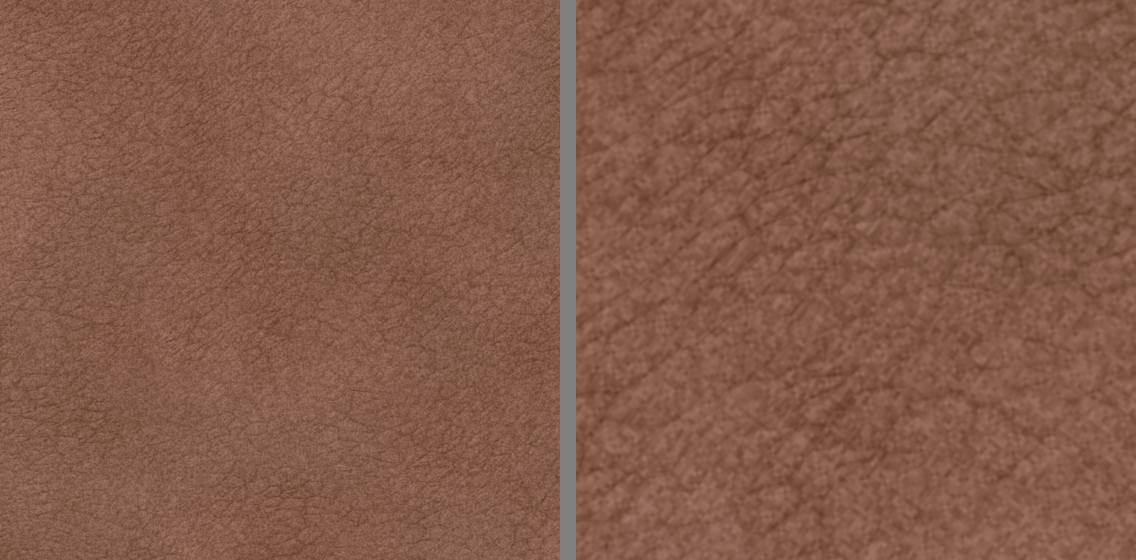
Left, the full canvas; right, a detail of the centre.
This texture is drawn by a Shadertoy shader. Its source:

```glsl
vec2 hash2(vec2 p) {
    vec3 q = fract(p.xyx * vec3(0.1031, 0.1030, 0.0973));
    q += dot(q, q.yzx + 33.33);
    return fract((q.xx + q.yz) * q.zy);
}

float noise(vec2 p) {
    vec2 i = floor(p), f = fract(p);
    f = f * f * (3.0 - 2.0 * f);
    float low = mix(hash2(i).x, hash2(i + vec2(1, 0)).x, f.x);
    float high = mix(hash2(i + vec2(0, 1)).x, hash2(i + vec2(1, 1)).x, f.x);
    return mix(low, high, f.y);
}

// Distance to the nearest Voronoi border, in cell units
float cellEdge(vec2 p) {
    vec2 cell = floor(p), f = fract(p), nearest = vec2(0), nearestId = vec2(0);
    float best = 9.0;
    for (int y = -1; y <= 1; y++)
    for (int x = -1; x <= 1; x++) {
        vec2 id = vec2(x, y);
        vec2 r = id + 0.05 + 0.9 * hash2(cell + id) - f;
        if (dot(r, r) < best) {
            best = dot(r, r);
            nearest = r;
            nearestId = id;
        }
    }
    float edge = 9.0;
    for (int y = -2; y <= 2; y++)
    for (int x = -2; x <= 2; x++) {
        vec2 id = nearestId + vec2(x, y);
        vec2 r = id + 0.05 + 0.9 * hash2(cell + id) - f;
        vec2 across = r - nearest;
        if (dot(across, across) > 0.0001)
            edge = min(edge, dot(0.5 * (r + nearest), normalize(across)));
    }
    return edge;
}

// Bend the hide so that pebbles climb to the right, flatter near the bottom
vec2 flow(vec2 p) {
    vec2 bend = vec2(noise(p * 5.0 + 11.0), noise(p * 4.0 + 47.0)) - 0.5;
    vec2 wobble = vec2(noise(p * 40.0 + 5.0), noise(p * 40.0 + 71.0)) - 0.5;
    p.y -= p.x * (0.16 + 0.28 * p.y);
    return p + 0.06 * bend + 0.005 * wobble;
}

// Turn the cell lattice so that its borders cross as slanted diamonds
vec2 lattice(vec2 p, vec2 scale) {
    return mat2(0.766, 0.643, -0.643, 0.766) * (p * scale);
}

// x: height of the pebbled surface, y: darkness of its creases
vec2 leather(vec2 p) {
    vec2 q = flow(p);
    float large = cellEdge(lattice(q, vec2(27, 52)) + 67.0);
    float small = cellEdge(lattice(q, vec2(50, 88)) + 131.0);
    float depth = 0.4 + 0.9 * noise(p * 17.0 + 3.0);
    float wrinkle = 0.15 + 0.6 * noise(p * 13.0 + 59.0);
    float height = -depth * exp(-4.5 * large) - wrinkle * exp(-5.0 * small);
    float crease = depth * exp(-12.0 * large) + 0.4 * wrinkle * exp(-12.0 * small);
    return vec2(height, crease);
}

void mainImage(out vec4 fragColor, in vec2 fragCoord) {
    vec2 p = fragCoord / iResolution.y;

    // Relief lit from the upper left
    vec2 toLight = 0.0010 * vec2(-0.45, 0.89);
    vec2 facing = leather(p - toLight);
    vec2 away = leather(p + toLight);
    float relief = 1.7 * (facing.x - away.x);
    float crease = 0.5 * (facing.y + away.y);

    // Broad dye mottling
    float mottle = 1.1 * (noise(p * 3.5 + 2.0) - 0.5)
                 + 0.7 * (noise(p * 8.0 + 23.0) - 0.5)
                 + 0.5 * (noise(p * 24.0 + 41.0) - 0.5);

    // Fine pores
    float grain = 1.0 * (noise(p * 190.0) - 0.5)
                + 2.3 * (noise(mat2(0.8, 0.6, -0.6, 0.8) * p * 380.0 + 290.0) - 0.5);

    float tone = relief + mottle + grain - 1.1 * crease + 0.34;
    vec3 color = vec3(0.523, 0.361, 0.293) + tone * vec3(0.047, 0.045, 0.047);

    // Olive and rosy casts
    color += (noise(p * 5.0 + 83.0) - 0.5) * vec3(0.007, -0.004, -0.003);
    fragColor = vec4(color, 1.0);
}
```
